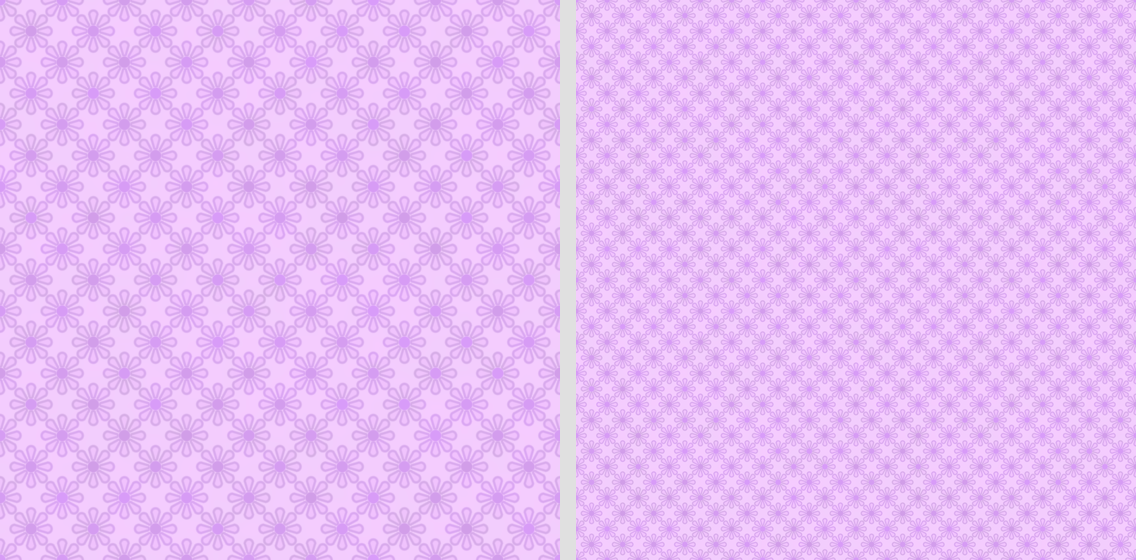
Left: one tile. Right: repeated 2 by 2.
A Shadertoy shader for this pattern:

```glsl
const float REPEATS = 9.0;
const float SECTOR = 0.78539816; // eight petals per turn

float hash(vec2 p) {
    return fract(sin(dot(p, vec2(127.1, 311.7))) * 43758.5453);
}

// Value noise that wraps after a whole number of cells
float wrapNoise(vec2 uv, float period) {
    vec2 p = uv * period;
    vec2 i = floor(p);
    vec2 f = fract(p);
    f = f * f * (3.0 - 2.0 * f);
    vec2 a = mod(i, period);
    vec2 b = mod(i + 1.0, period);
    return mix(mix(hash(a), hash(vec2(b.x, a.y)), f.x),
               mix(hash(vec2(a.x, b.y)), hash(b), f.x), f.y);
}

// Teardrop petal, folded by angle around the flower centre
float petalDistance(vec2 p) {
    float angle = mod(atan(p.y, p.x) + 0.5 * SECTOR, SECTOR) - 0.5 * SECTOR;
    vec2 q = length(p) * vec2(cos(angle), sin(angle));
    float along = clamp((q.x - 0.135) / 0.13, 0.0, 1.0);
    return length(q - vec2(0.135 + 0.13 * along, 0.0)) - mix(0.027, 0.065, along);
}

float coverage(float d, float soft) {
    return 1.0 - smoothstep(-soft, soft, d);
}

void mainImage(out vec4 fragColor, in vec2 fragCoord) {
    vec2 uv = fragCoord / iResolution.xy;
    float soft = max(0.017, REPEATS / iResolution.y);

    // Uneven dye: broad drift plus small mottling
    float drift = wrapNoise(uv, 18.0);
    float mottle = wrapNoise(uv + 0.37, 45.0);
    float tint = mix(drift, mottle, 0.5);

    vec3 ground = mix(vec3(0.945, 0.805, 0.99), vec3(0.965, 0.795, 1.0), tint);
    vec3 petalFill = mix(vec3(0.935, 0.765, 0.985), vec3(0.95, 0.76, 1.0), tint);
    vec3 lineColor = mix(vec3(0.835, 0.685, 0.89), vec3(0.86, 0.645, 0.965), tint);
    vec3 color = ground;

    // Two offset lattices make the staggered rows
    for (int k = 0; k < 2; k++) {
        vec2 cell = uv * REPEATS + 0.5 * float(k);
        vec2 id = mod(floor(cell), REPEATS);
        vec2 p = fract(cell) - 0.5;

        float petal = petalDistance(p);
        color = mix(color, petalFill, coverage(petal, soft));
        color = mix(color, lineColor, coverage(abs(petal) - 0.019, soft));

        // Centre disc, tinted per flower
        float shade = hash(id + 17.0 * float(k) + 3.0);
        vec3 discColor = mix(vec3(0.82, 0.62, 0.91), vec3(0.85, 0.61, 0.98), shade);
        color = mix(color, discColor, coverage(length(p) - 0.092, soft));
    }

    fragColor = vec4(color, 1.0);
}
```
